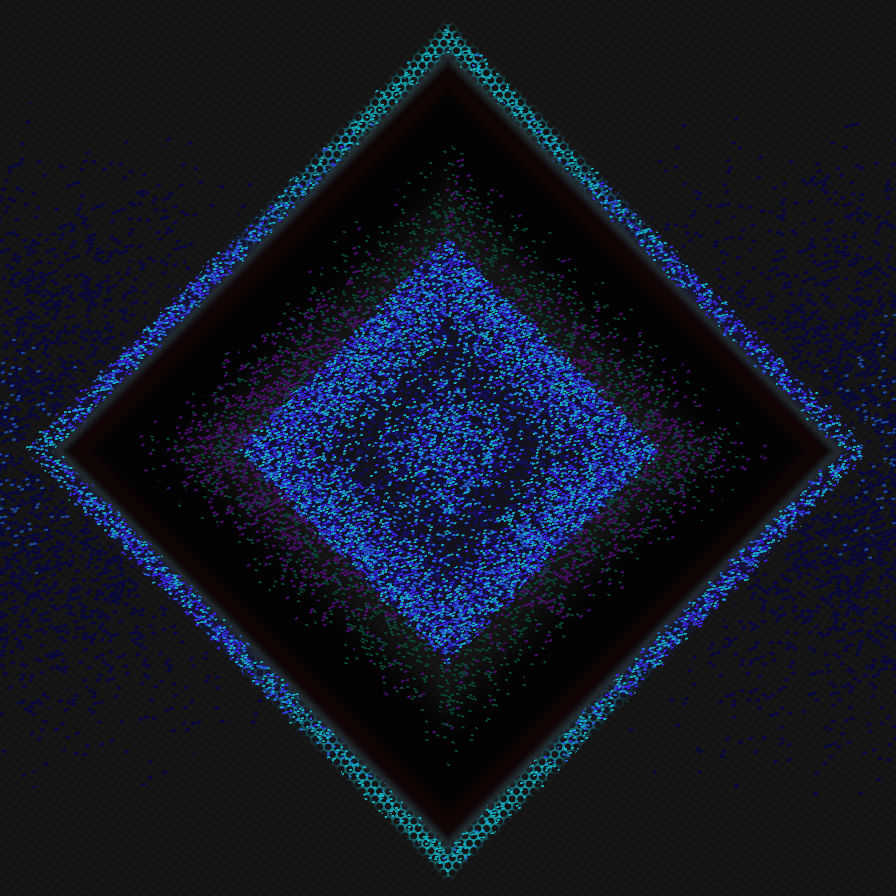
Give the GLSL for this background, as a Shadertoy shader.

```glsl
const vec3 CHARCOAL = vec3(0.080, 0.080, 0.083);
const vec3 NAVY     = vec3(0.065, 0.065, 0.130);
const vec3 INDIGO   = vec3(0.070, 0.055, 0.420);
const vec3 VIOLET   = vec3(0.220, 0.140, 0.920);
const vec3 AZURE    = vec3(0.130, 0.380, 0.800);
const vec3 CYAN     = vec3(0.070, 0.700, 0.760);
const vec3 MAGENTA  = vec3(0.340, 0.050, 0.520);
const vec3 GREEN    = vec3(0.020, 0.300, 0.230);

float hash(vec2 cell) {
    return fract(sin(dot(cell, vec2(127.1, 311.7))) * 43758.5453);
}

float band(float d, float lo, float hi, float soft) {
    return smoothstep(lo - soft, lo + soft, d)
         * (1.0 - smoothstep(hi - soft, hi + soft, d));
}

float falloff(float near, float far, float x) {
    return 1.0 - smoothstep(near, far, x);
}

// Small slanted dashes, one per staggered cell, kept with the given density
float dashes(vec2 p, float scale, float slant, float density, float seed) {
    vec2 g = vec2(p.x + slant * p.y, p.y - slant * p.x) * scale * vec2(0.75, 1.1);
    g.x += 0.5 * mod(floor(g.y), 2.0);
    vec2 cell = floor(g);
    vec2 jitter = vec2(hash(cell + seed + 3.7), hash(cell + seed + 9.2)) - 0.5;
    vec2 q = fract(g) - 0.5 - 0.3 * jitter;
    float dash = falloff(0.24, 0.60, length(q * vec2(0.8, 1.0)));
    return dash * step(hash(cell + seed) + 0.01, density);
}

// Hexagonal net of thin lines from three crossing waves
float honeycomb(vec2 p, float scale) {
    vec2 k = vec2(0.866, 0.5);
    float waves = cos(scale * p.y) + cos(scale * dot(p, k))
                + cos(scale * dot(p, vec2(-k.x, k.y)));
    return falloff(-1.15, -0.15, waves);
}

vec3 backdrop(vec2 p, float d) {
    vec3 color = CHARCOAL;
    float weave = sin(p.x * 560.0 + p.y * 90.0) * sin(p.y * 610.0 - p.x * 70.0);
    color += 0.012 * weave;
    // Dark trough between the two frames
    float trough = smoothstep(0.24, 0.34, d) * falloff(0.425, 0.455, d);
    color = mix(color, vec3(0.008), trough);
    color += vec3(0.075, 0.012, 0.012) * band(d, 0.405, 0.428, 0.020);
    color += vec3(0.08, 0.12, 0.14) * band(d, 0.433, 0.447, 0.009);
    return mix(color, mix(CHARCOAL, NAVY, 0.7), falloff(0.220, 0.245, d));
}

void mainImage(out vec4 fragColor, in vec2 fragCoord) {
    vec2 p = (fragCoord - 0.5 * iResolution.xy) / min(iResolution.x, iResolution.y);
    p.y += 0.003;
    vec2 a = abs(p);
    float d = a.x * 1.012 + a.y;
    float upright = smoothstep(0.16, 0.40, a.y);
    vec3 color = backdrop(p, d);

    // Scattered light outside, strongest beside the left and right corners
    float outside = smoothstep(0.475, 0.51, d);
    float sides = outside * falloff(0.04, 0.42, a.y) * smoothstep(0.10, 0.46, a.x);
    color = mix(color, vec3(0.02, 0.02, 0.26), dashes(p, 210.0, 0.35, 0.50 * sides, 11.0));
    float glints = outside * falloff(0.02, 0.18, a.y) * smoothstep(0.38, 0.50, a.x);
    color = mix(color, AZURE, 0.7 * dashes(p, 270.0, 0.2, 0.14 * glints, 23.0));

    // Halo fading outward from the inner frame
    float halo = smoothstep(0.225, 0.24, d) * falloff(0.225, 0.385, d);
    float flank = falloff(0.05, 0.24, a.y) * mix(1.0, 0.65, step(0.0, p.x));
    color = mix(color, MAGENTA, 0.8 * dashes(p, 270.0, 0.4, halo * (0.08 + 0.45 * flank), 31.0));
    color = mix(color, GREEN, 0.9 * dashes(p, 310.0, -0.3, 0.26 * halo, 47.0));

    // Inner frame and the glowing core
    float inside = falloff(0.226, 0.246, d);
    float frame = smoothstep(0.095, 0.205, d) * inside;
    float core = falloff(0.03, 0.125, d);
    float lit = max(frame, 0.75 * core);
    color = mix(color, INDIGO, 0.9 * dashes(p, 270.0, 0.25, inside * (0.25 + 0.42 * lit), 53.0));
    color = mix(color, VIOLET, dashes(p, 310.0, 0.3, 0.44 * lit * (1.0 - 0.4 * upright), 67.0));
    color = mix(color, AZURE, dashes(p, 290.0, -0.2, inside * 0.06 + 0.24 * lit, 71.0));
    color = mix(color, CYAN, dashes(p, 330.0, 0.35, inside * 0.06 + 0.20 * lit, 83.0));

    // Outer frame: violet along the sides, a cyan net at the top and bottom
    float rim = band(d, 0.448, 0.475, 0.011);
    float tips = smoothstep(0.36, 0.46, a.x);
    float cool = max(upright, 0.6 * tips);
    color = mix(color, INDIGO, 0.40 * rim * (1.0 - cool));
    color = mix(color, VIOLET, dashes(p, 300.0, 0.3, 0.50 * rim * (1.0 - cool), 97.0));
    color = mix(color, AZURE, dashes(p, 280.0, -0.25, 0.28 * rim * (1.0 - 0.8 * upright), 101.0));
    color = mix(color, CYAN, dashes(p, 330.0, 0.2, 0.24 * rim, 113.0));
    color = mix(color, CYAN, 0.8 * honeycomb(p, 760.0) * rim * upright);

    fragColor = vec4(clamp(color, 0.0, 1.0), 1.0);
}
```
